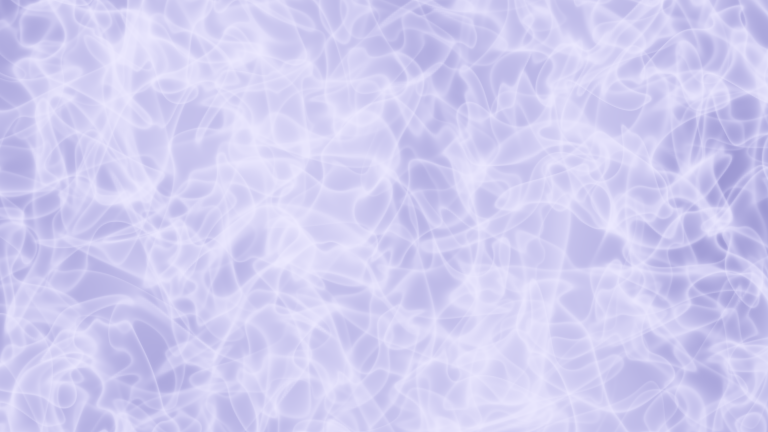
This background is drawn by a Shadertoy shader. Its source:

```glsl
// Pale lavender smoke: many translucent sheets folded over each other.
// Each sheet is a contour of warped, layered sines, with a bright crease
// and a one-sided veil; the summed light thins out a violet haze.

mat2 rotate(float angle) {
    float c = cos(angle), s = sin(angle);
    return mat2(c, s, -s, c);
}

// Bends the plane with sines of rising frequency, turned between octaves.
vec2 fold(vec2 p, float seed) {
    float frequency = 1.0;
    for (int octave = 0; octave < 4; octave++) {
        p = rotate(1.1) * p;
        p += 0.78 / frequency * sin(frequency * p.yx + seed * vec2(1.7, 2.9));
        frequency *= 1.55;
    }
    return p;
}

// Light of one sheet: crease along the contour, veil fading on one side.
float smokeSheet(vec2 p, float seed, float sharpness) {
    vec2 q = fold(p, seed);
    float height = sin(q.x) + sin(1.3 * q.y + 0.5 * q.x) - 0.4;
    float blur = 0.02 + 0.5 * fwidth(height);
    float crease = exp(-sharpness * sqrt(height * height + blur * blur));
    float veil = smoothstep(-0.05 - blur, 0.05 + blur, height)
               * exp(-2.2 * max(height, 0.0));
    return 0.58 * crease + 0.36 * veil;
}

void mainImage(out vec4 fragColor, in vec2 fragCoord) {
    vec2 p = (fragCoord - 0.5 * iResolution.xy) / iResolution.y;

    // Broad glow, with darker hollows towards the left and right edges
    vec2 drift = fold(4.5 * p + vec2(1.3, 0.4), 2.0);
    float edge = smoothstep(0.45, 0.95, abs(p.x));
    float light = 0.85 - 0.45 * edge + 0.3 * sin(drift.x) * sin(drift.y + 0.8);

    // Overlapping sheets, from large and soft to small and crisp
    const int sheets = 10;
    for (int i = 0; i < sheets; i++) {
        float seed = float(i) * 2.399 + 0.7;
        float depth = float(i) / float(sheets - 1);
        vec2 q = rotate(seed) * p + 3.0 * vec2(sin(seed * 5.1), cos(seed * 3.7));
        float density = 1.0 + 0.6 * sin(4.0 * q.x + seed) * sin(5.0 * q.y);
        light += density * smokeSheet(q * mix(8.0, 18.0, depth), seed,
                                      mix(7.0, 13.0, fract(seed)));
    }

    // Light absorbs the violet haze
    float haze = exp(-max(light, 0.0));
    vec3 color = vec3(0.93, 0.92, 1.0) - haze * vec3(0.44, 0.45, 0.17 + 0.1 * haze);
    fragColor = vec4(color, 1.0);
}
```
